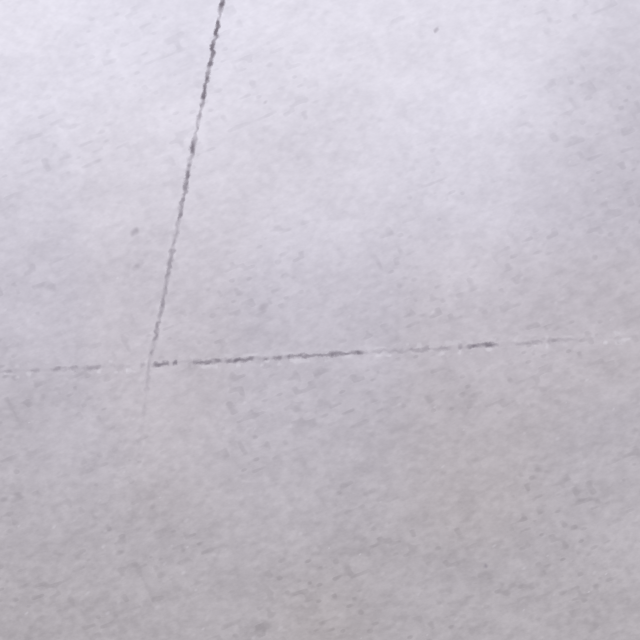
Write a three.js fragment shader that draws this texture.

```glsl
// Pale lilac concrete slabs crossed by two worn, slightly tilted joints.
// A vertical light gradient carries layered value noise and soft mottling;
// each joint is a distance to a curve, crumbled by noise in width and depth.

varying vec2 vUv;

const vec3 SHADE_LOW  = vec3(0.700, 0.680, 0.700);
const vec3 SHADE_MID  = vec3(0.768, 0.750, 0.794);
const vec3 SHADE_HIGH = vec3(0.895, 0.885, 0.935);
const vec3 WARM_STAIN = vec3(0.007, 0.002, -0.008);
const vec3 JOINT_DARK = vec3(0.480, 0.455, 0.500);
const vec3 PIT_DARK   = vec3(0.540, 0.515, 0.560);
const vec3 CHIP_LIGHT = vec3(0.900, 0.890, 0.925);

const vec2  CROSSING      = vec2(0.234, 0.430);
const float UPRIGHT_SLOPE = 0.200;   // sideways drift above the crossing
const float LOWER_SLOPE   = 0.130;   // and below it
const float LEVEL_SLOPE   = 0.047;
const float LEVEL_BEND    = 0.010;
const float UPRIGHT_HALF  = 0.0032;  // half widths of the joints
const float LEVEL_HALF    = 0.0027;
const float SOFT_EDGE     = 0.0027;
const float CRUMBLE       = 0.0075;  // wander of the joint sides
const float GRAIN_AMOUNT  = 0.078;
const float MOTTLE_AMOUNT = 0.046;
const float CLOUD_AMOUNT  = 0.050;

float hash(vec2 p) {
  vec3 q = fract(vec3(p.xyx) * vec3(0.1031, 0.1030, 0.0973));
  q += dot(q, q.yzx + 33.33);
  return fract((q.x + q.y) * q.z);
}

float noise(vec2 p) {
  vec2 i = floor(p), f = fract(p);
  f = f * f * (3.0 - 2.0 * f);
  return mix(mix(hash(i), hash(i + vec2(1.0, 0.0)), f.x),
             mix(hash(i + vec2(0.0, 1.0)), hash(i + 1.0), f.x), f.y);
}

float fbm(vec2 p) {
  float sum = 0.0, weight = 0.5;
  for (int i = 0; i < 4; i++) {
    sum += weight * noise(p);
    p = mat2(1.6, 1.2, -1.2, 1.6) * p + 17.3;
    weight *= 0.5;
  }
  return sum;
}

// Soft band that is 1 between a and b
float span(float x, float a, float b, float soft) {
  return smoothstep(a - soft, a + soft, x) * (1.0 - smoothstep(b - soft, b + soft, x));
}

float groove(float dist, float halfWidth) {
  return 1.0 - smoothstep(halfWidth - SOFT_EDGE, halfWidth + SOFT_EDGE, abs(dist));
}

// Scattered specks: one jittered, ragged dot in a share of the grid cells
float specks(vec2 p, float cells, float share, float radius, float seed) {
  vec2 g = p * cells + 0.8 * radius * (noise(p * 160.0) - 0.5), home = floor(g);
  float cover = 0.0;
  for (int j = -1; j <= 1; j++) {
    for (int i = -1; i <= 1; i++) {
      vec2 id = home + vec2(float(i), float(j));
      vec2 key = id + seed;
      vec2 d = g - id - vec2(hash(key + 11.7), hash(key + 47.1));
      d.x -= 0.5 * d.y;
      float size = radius * (0.6 + 0.8 * hash(key + 83.9));
      float spot = 1.0 - smoothstep(size * 0.1, size * 1.5, length(d));
      cover = max(cover, spot * step(hash(key), share) * (0.3 + 0.7 * hash(key + 5.3)));
    }
  }
  return cover;
}

void main() {
  vec2 p = vUv;

  // Light falling from the top, brightest at the left
  float clouds = fbm(p * vec2(4.0, 6.0) + 3.1) - 0.47;
  float light = p.y + 0.12 * clouds + 0.04 * (0.5 - p.x);
  light -= 0.24 * p.y * smoothstep(0.72, 1.10, p.x);
  vec3 color = mix(SHADE_LOW, SHADE_MID, smoothstep(-0.05, 0.62, light));
  color = mix(color, SHADE_HIGH, smoothstep(0.42, 1.04, light));

  // Clouding, faint warm stains, mottling and slanted grain
  color += CLOUD_AMOUNT * clouds;
  color += WARM_STAIN * smoothstep(0.35, 0.75, noise(p * 4.0 + 8.0)) * (1.0 - 0.8 * p.y);
  float rough = mix(1.15, 0.75, p.y);
  vec2 slant = vec2(p.x + 0.5 * p.y, p.y - 0.4 * p.x);
  color += MOTTLE_AMOUNT * rough * (fbm(slant * vec2(20.0, 28.0) + 5.0) - 0.47);
  color += GRAIN_AMOUNT * rough * (fbm(slant * vec2(85.0, 125.0) + 40.0) - 0.47);

  // Small scuffs gathered in patches
  float patches = smoothstep(0.42, 0.70, noise(p * 13.0 + 31.0));
  float scuff = smoothstep(0.66, 0.92, noise(slant * vec2(70.0, 115.0) + 63.0));
  color -= 0.040 * rough * scuff * mix(0.3, 1.0, patches);

  // Pale flecks and rare dark pits
  color = mix(color, CHIP_LIGHT, 0.24 * specks(p, 36.0, 0.13, 0.10, 3.0));
  color = mix(color, PIT_DARK, 0.60 * specks(p, 8.0, 0.09, 0.042, 29.0));

  // Signed distances to the joints, with crumbling sides
  float rise = p.y - CROSSING.y;
  float upright = p.x - CROSSING.x - rise * mix(LOWER_SLOPE, UPRIGHT_SLOPE, step(0.0, rise));
  float level = p.y - 0.419 - LEVEL_SLOPE * p.x - LEVEL_BEND * p.x * p.x;
  float ragged = fbm(p * 120.0 + 9.0) - 0.47;
  upright += CRUMBLE * ragged;
  level += CRUMBLE * ragged;

  // Wear along each joint: long stretches broken by short gaps
  float uprightGaps = 0.45 * noise(vec2(p.y * 48.0, 2.5)) + 0.55 * noise(vec2(p.y * 140.0, 6.5));
  float levelGaps = 0.45 * noise(vec2(p.x * 42.0, 7.5)) + 0.55 * noise(vec2(p.x * 135.0, 3.5));
  float uprightWear = mix(0.12, 0.46, smoothstep(0.38, 0.47, p.y)) * smoothstep(0.22, 0.36, p.y);
  uprightWear += 0.36 * smoothstep(0.60, 0.86, p.y);
  uprightWear *= mix(0.38, 1.0, smoothstep(0.25, 0.60, uprightGaps));
  float levelWear = 0.34 + 0.40 * span(p.x, 0.235, 0.575, 0.015) + 0.36 * span(p.x, 0.73, 0.775, 0.006);
  levelWear *= 1.0 - 0.9 * smoothstep(0.82, 0.93, p.x);
  float levelKeep = max(smoothstep(0.32, 0.62, levelGaps), 0.65 * span(p.x, 0.45, 0.57, 0.01));
  levelWear *= mix(0.14, 1.0, levelKeep);

  // Light chipped rims, then the dark grooves
  float rims = 0.7 * span(level, -0.011, -0.004, 0.003) + 0.5 * span(level, 0.004, 0.010, 0.003);
  rims = max(rims, 0.5 * span(abs(upright), 0.004, 0.009, 0.003) * smoothstep(0.35, 0.6, p.y));
  color = mix(color, CHIP_LIGHT, 0.50 * rims * smoothstep(0.55, 0.90, noise(p * 110.0 + 21.0)));
  float uprightHalf = UPRIGHT_HALF * mix(0.75, 1.05, p.y) * (0.65 + 0.7 * uprightGaps);
  float levelHalf = LEVEL_HALF * (0.6 + 0.8 * levelGaps);
  float dark = max(groove(upright, uprightHalf) * uprightWear, groove(level, levelHalf) * levelWear);
  dark *= 0.70 + 0.60 * noise(p * 170.0 + 55.0);
  color = mix(color, JOINT_DARK, clamp(dark, 0.0, 0.95));

  gl_FragColor = vec4(clamp(color, 0.0, 1.0), 1.0);
}
```
